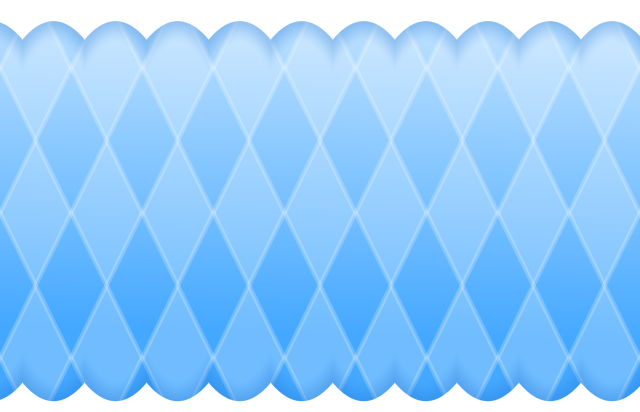
Reproduce this pattern procedurally as a Shadertoy shader.

```glsl
// Blue harlequin band with translucent diamond outlines and scalloped edges.

// Lengths are fractions of the canvas width.
const float DIAMONDS_ACROSS = 9.0;
const float DIAMOND_HEIGHT = 0.2266;
const float LATTICE_Y = 0.3112;        // centre of the middle pale row
const float LINE_HALF_WIDTH = 0.0035;
const float LINE_ALPHA = 0.21;
const float PALE_ALPHA = 0.23;

const float BAND_CENTRE = 0.3138;
const float BAND_HALF_HEIGHT = 0.2969;
const float SCALLOP_WIDTH = 0.09695;
const float SCALLOP_START = 0.0352;    // first cusp
const float SCALLOP_DEPTH = 0.0288;
const float SHADOW_REACH = 0.036;
const float SHADOW_ALPHA = 0.38;

const float GRADIENT_LOW = 0.124;
const float GRADIENT_HIGH = 0.61;
const float GRADIENT_TILT = 0.03;
const vec3 DEEP_BLUE = vec3(0.27, 0.66, 1.0);
const vec3 PALE_BLUE = vec3(0.74, 0.88, 1.0);
const vec3 SHADOW_BLUE = vec3(0.10, 0.45, 0.83);
const vec3 WHITE = vec3(1.0);

// Distance inside the parabolic scallops; negative outside.
float scallopInset(vec2 p) {
    float u = 2.0 * fract((p.x - SCALLOP_START) / SCALLOP_WIDTH) - 1.0;
    float edge = BAND_HALF_HEIGHT - SCALLOP_DEPTH * u * u;
    float slope = 4.0 * SCALLOP_DEPTH * u / SCALLOP_WIDTH;
    return (edge - abs(p.y - BAND_CENTRE)) / sqrt(1.0 + slope * slope);
}

vec3 backgroundGradient(vec2 p) {
    float height = p.y + GRADIENT_TILT * (p.x - 0.5);
    float t = clamp((height - GRADIENT_LOW) / (GRADIENT_HIGH - GRADIENT_LOW), 0.0, 1.0);
    return mix(DEEP_BLUE, PALE_BLUE, t);
}

// Alternating pale diamonds, then one stroke for each diagonal family.
vec3 addDiamonds(vec3 color, vec2 p, float pixel) {
    vec2 frequency = vec2(DIAMONDS_ACROSS, 1.0 / DIAMOND_HEIGHT);
    vec2 q = vec2(p.x, p.y - LATTICE_Y) * frequency;
    vec2 diagonal = vec2(q.x + q.y, q.x - q.y);
    vec2 lineDistance = abs(diagonal - round(diagonal)) / length(frequency);

    vec2 cell = floor(diagonal);
    float parity = 1.0 - 2.0 * mod(cell.x + cell.y, 2.0);
    float signedDistance = parity * min(lineDistance.x, lineDistance.y);
    float pale = smoothstep(-0.7 * pixel, 0.7 * pixel, signedDistance);
    color = mix(color, WHITE, PALE_ALPHA * pale);

    vec2 stroke = 1.0 - smoothstep(LINE_HALF_WIDTH - 0.7 * pixel,
                                   LINE_HALF_WIDTH + 0.7 * pixel, lineDistance);
    color = mix(color, WHITE, LINE_ALPHA * stroke.x);
    return mix(color, WHITE, LINE_ALPHA * stroke.y);
}

void mainImage(out vec4 fragColor, in vec2 fragCoord) {
    float pixel = 1.0 / iResolution.x;
    vec2 p = fragCoord * pixel;

    vec3 color = addDiamonds(backgroundGradient(p), p, pixel);

    // Soft inner shadow, then the scalloped silhouette.
    float inset = scallopInset(p);
    float shadow = 1.0 - smoothstep(-0.3 * SHADOW_REACH, SHADOW_REACH, inset);
    color = mix(color, SHADOW_BLUE, SHADOW_ALPHA * shadow);
    float coverage = smoothstep(-0.7 * pixel, 0.7 * pixel, inset);
    fragColor = vec4(mix(WHITE, color, coverage), 1.0);
}
```
